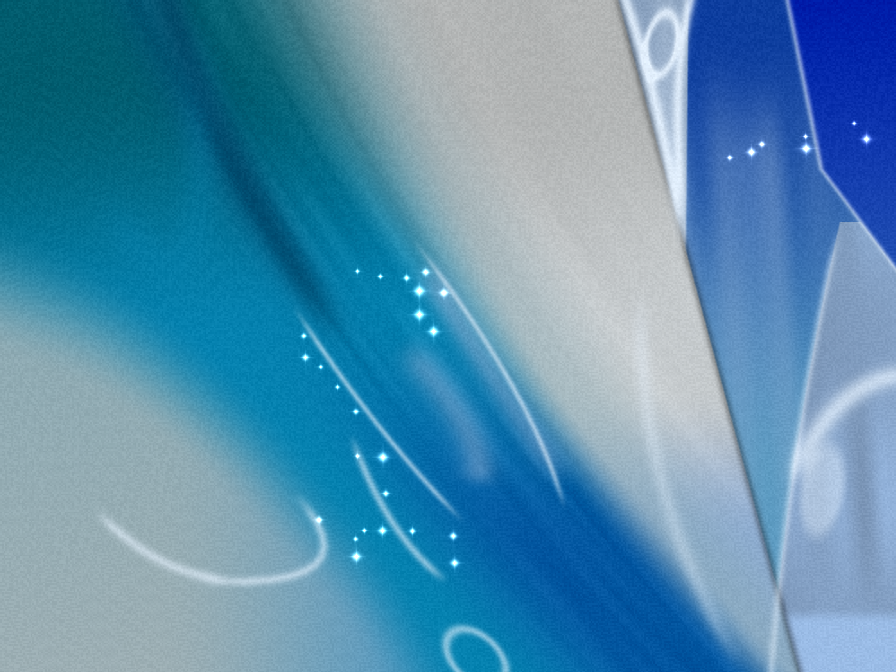
A WebGL 1 fragment shader for this texture:

```glsl
precision highp float;
// Glossy folded film: teal and blue bands sweep between pearly grey sheets.
uniform vec2 u_resolution;

const float HEIGHT = 5.76; // canvas height in drawing units, y runs down
const float GRAIN = 0.05;
const float STREAK = 0.12;
const float SOFT = 0.012;
const vec3 TEAL = vec3(0.0, 0.36, 0.43);
const vec3 CYAN = vec3(0.02, 0.51, 0.69);
const vec3 DEEP = vec3(0.02, 0.35, 0.64);
const vec3 SHADE = vec3(0.0, 0.3, 0.46);
const vec3 MIST = vec3(0.53, 0.66, 0.7);
const vec3 SKY = vec3(0.34, 0.6, 0.75);
const vec3 PEARL = vec3(0.7, 0.71, 0.71);
const vec3 BRIGHT = vec3(0.78, 0.8, 0.81);
const vec3 LILAC = vec3(0.55, 0.67, 0.82);
const vec3 NAVY = vec3(0.05, 0.24, 0.62);
const vec3 ROYAL = vec3(0.01, 0.15, 0.67);
const vec3 SHINE = vec3(0.9, 0.95, 1.0);

float hash(vec2 p) {
  return fract(sin(dot(p, vec2(127.1, 311.7))) * 43758.5);
}

float noise(vec2 p) {
  vec2 i = floor(p), f = smoothstep(0.0, 1.0, p - i), e = vec2(0, 1);
  return mix(mix(hash(i), hash(i + e.yx), f.x),
             mix(hash(i + e), hash(i + e.yy), f.x), f.y);
}

float glow(float d, float width) {
  return exp(-d * d / (width * width));
}

// Soft line along a quadratic curve, fading at both ends
float stroke(vec2 q, vec2 a, vec2 b, vec2 c, float width) {
  float best = 99.0, along = 0.0;
  vec2 from = a;
  for (int i = 1; i <= 12; i++) {
    float t = float(i) / 12.0;
    vec2 to = mix(mix(a, b, t), mix(b, c, t), t), s = to - from;
    float h = clamp(dot(q - from, s) / dot(s, s), 0.0, 1.0);
    float d = length(q - from - s * h);
    if (d < best) { best = d; along = t + (h - 1.0) / 12.0; }
    from = to;
  }
  return glow(best, width) * smoothstep(0.0, 0.6, 4.0 * along * (1.0 - along));
}

// Radius in a tilted ellipse, one on its rim
float oval(vec2 q, vec2 size, float tilt) {
  float c = cos(tilt), s = sin(tilt);
  return length(vec2(c * q.x + s * q.y, c * q.y - s * q.x) / size);
}

// Four-pointed glints scattered around a line
float glints(vec2 q, vec2 a, vec2 b, float spread) {
  float sum = 0.0;
  for (int i = 0; i < 8; i++) {
    vec2 k = a + float(i);
    vec2 jitter = vec2(hash(k), hash(k.yx)) - 0.5;
    float size = mix(0.014, 0.036, pow(hash(k + b), 2.0));
    vec2 d = abs(q - mix(a, b, float(i) / 7.0) - spread * jitter) / size;
    sum += exp(-dot(d, d)) + exp(-d.x - 4.0 * d.y) + exp(-d.y - 4.0 * d.x);
  }
  return sum;
}

void main() {
  vec2 q = gl_FragCoord.xy / u_resolution.y * HEIGHT;
  q.y = HEIGHT - q.y;
  float x = q.x, y = q.y;

  // Diagonal blue band, streaked along its length
  float u = x - (2.45 + 0.47 * y + 0.04 * y * y);
  float streak = mix(noise(vec2(u * 5.0, y * 0.5)), noise(vec2(u * 15.0, y)), 0.4) - 0.5;
  vec3 col = mix(TEAL, CYAN, smoothstep(0.6, 3.2, y + 0.12 * x));
  col = mix(col, DEEP, smoothstep(2.6, 4.8, y) * smoothstep(-2.3, -0.9, u));
  col = mix(col, SHADE, 0.5 * glow(u + 1.25, 0.28) * smoothstep(3.6, 1.0, y));
  col += STREAK * streak * smoothstep(-2.0, -1.0, u);

  // Teal folds
  col = mix(col, CYAN, 0.3 * stroke(q, vec2(1.65, 0), vec2(2, 3.5), vec2(0.8, 1.6), 0.17));
  col = mix(col, SHADE * 0.85, 0.6 * stroke(q, vec2(1.3, -0.6), vec2(1.6, 1), vec2(3, 3), 0.13));

  // Misty sheet at lower left
  float mist = y - (2.3 + 0.4 * x + 0.14 * x * x) + 0.1 * noise(q);
  vec3 mistCol = mix(mix(MIST, PEARL, 0.12 * y - 0.2), SKY, smoothstep(1.3, 3.8, x));
  col = mix(col, mistCol, smoothstep(-0.45, 0.75, mist) * smoothstep(4.7, 3.0, x));

  // Pearly sheet right of the band
  vec3 pearl = mix(PEARL, BRIGHT, smoothstep(0.8, 3.0, y));
  pearl = mix(pearl, LILAC, smoothstep(3.3, 4.7, y)) + 0.04 * streak;
  pearl = mix(pearl, MIST, 0.5 * smoothstep(1.3, 0.3, u));
  float blend = mix(0.65, 0.25, smoothstep(0.0, 3.8, y));
  col = mix(col, pearl, smoothstep(-blend, blend * 1.3, u));

  // Pale reflections, creases and the curled highlight
  float pale = stroke(q, vec2(3.4, 2.9), vec2(4.2, 3.7), vec2(4.1, 4.2), 0.14);
  pale += stroke(q, vec2(3.6, 2.2), vec2(4.1, 3.1), vec2(4.9, 4.2), 0.12);
  col = mix(col, LILAC, 0.5 * min(pale, 1.0));
  float shine = stroke(q, vec2(3.5, 2), vec2(4.6, 3.4), vec2(4.85, 4.4), 0.025);
  shine += stroke(q, vec2(2.5, 2.6), vec2(3.2, 3.7), vec2(4, 4.5), 0.025);
  shine += stroke(q, vec2(3, 3.7), vec2(3.3, 4.6), vec2(3.85, 5), 0.035);
  shine += 0.6 * stroke(q, vec2(5.5, 2.4), vec2(5.4, 4.2), vec2(6.4, 5.8), 0.07);
  shine += stroke(q, vec2(0.8, 4.35), vec2(1.35, 4.95), vec2(2, 4.97), 0.045);
  shine += stroke(q, vec2(1.6, 4.97), vec2(3.35, 5.1), vec2(2.5, 4.2), 0.04);
  shine += glow(oval(q - vec2(4.08, 5.64), vec2(0.3, 0.19), 0.75) - 1.0, 0.16);
  col = mix(col, SHINE, min(shine * 0.55, 0.9));

  // Blue film with a raised left edge, lilac panel and royal corner
  float film = x - (5.3 + 0.27 * y), drop = y - 1.9;
  float corner = x - (6.75 + 0.2 * y + 0.55 * max(y - 1.45, 0.0));
  float panel = x - (7.2 - 0.23 * drop + 0.02 * drop * drop);
  float sheen = noise(vec2(film * 5.0 + y, y * 0.7));
  vec3 sheet = mix(NAVY, SKY, smoothstep(0.3, 4.2, y));
  sheet = mix(sheet, LILAC, 0.5 * sheen * smoothstep(0.2, 1.5, y));
  sheet = mix(sheet, mix(LILAC * 0.85, SHINE, sheen * 0.7), smoothstep(-SOFT, SOFT, 0.6 - 0.28 * y - film));
  sheet = mix(sheet, LILAC * (0.85 + 0.2 * sheen), smoothstep(-SOFT, SOFT, panel) * step(0.0, drop));
  sheet = mix(sheet, mix(ROYAL, SKY, 0.2 * y - 0.1), smoothstep(-SOFT, SOFT, corner));
  sheet = mix(sheet, LILAC * 1.1, smoothstep(5.2, 5.35, y));
  col = mix(col, sheet, smoothstep(-SOFT, SOFT, film));
  col *= 1.0 - 0.3 * glow(film, 0.035);

  // Gloss on the film
  float gloss = 0.6 * glow(corner, 0.025) + 0.5 * glow(panel, 0.035) * smoothstep(0.0, 0.4, drop);
  gloss += stroke(q, vec2(5.25, -0.3), vec2(5.65, 0.7), vec2(5.87, 2.2), 0.05);
  gloss += stroke(q, vec2(6, -0.3), vec2(5.7, 0.6), vec2(5.87, 1.9), 0.045);
  gloss += glow(oval(q - vec2(5.67, 0.38), vec2(0.13, 0.27), 0.2) - 1.0, 0.2);
  gloss += 0.8 * stroke(q, vec2(7.9, 3.2), vec2(7.1, 3.2), vec2(6.78, 4.2), 0.09);
  gloss += 0.5 * smoothstep(1.2, 0.7, oval(q - vec2(7.05, 4.2), vec2(0.19, 0.42), 0.15));
  col = mix(col, SHINE, min(gloss * 0.85, 0.95));

  // Glints and fine grain
  float spark = glints(q, vec2(3.3, 2.3), vec2(3.75, 2.7), 0.5);
  spark += glints(q, vec2(2.65, 2.8), vec2(3.3, 4.2), 0.25);
  spark += glints(q, vec2(2.7, 4.6), vec2(4, 4.7), 0.35);
  spark += glints(q, vec2(6.2, 1.4), vec2(7.6, 1), 0.3);
  col += spark * 0.7 + GRAIN * (hash(floor(q * 65.0)) - 0.5);
  gl_FragColor = vec4(clamp(col, 0.0, 1.0), 1.0);
}
```
